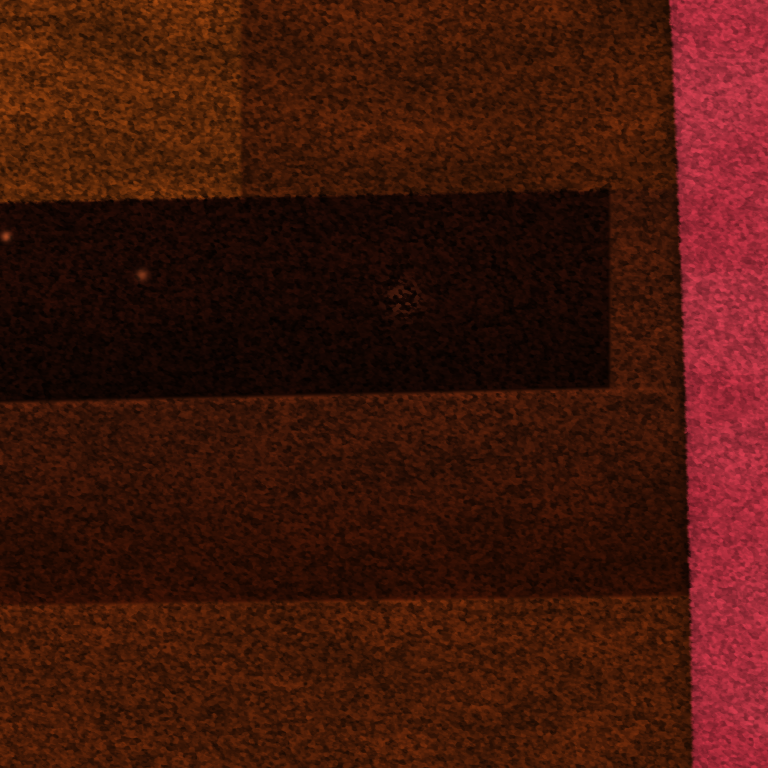
A WebGL 1 fragment shader for this texture:

```glsl
precision highp float;

// Dark parquet planks in slightly tilted rows beside a rose-red strip.
// Rows are split by soft linear seams; wood streaks are layered sines and
// the woven speckle is cellular noise blended from random cell tones.

uniform vec2 u_resolution;

// Wood and strip colours
const vec3 HONEY = vec3(0.355, 0.155, 0.035);
const vec3 CHESTNUT = vec3(0.255, 0.098, 0.025);
const vec3 EBONY = vec3(0.083, 0.024, 0.010);
const vec3 UMBER_LIGHT = vec3(0.225, 0.082, 0.028);
const vec3 UMBER_DARK = vec3(0.160, 0.048, 0.012);
const vec3 RUSSET = vec3(0.265, 0.100, 0.025);
const vec3 ROSE_LIGHT = vec3(0.680, 0.205, 0.255);
const vec3 ROSE_DARK = vec3(0.610, 0.145, 0.200);
const vec3 DUST = vec3(0.500, 0.240, 0.120);

// Seams: height at the left edge and slope
const vec2 SEAM_TOP = vec2(0.736, 0.0210);
const vec2 SEAM_MIDDLE = vec2(0.4766, 0.0230);
const vec2 SEAM_LOW = vec2(0.212, 0.0140);
const float HONEY_END = 0.314;
const float EBONY_END = 0.794;
const float EDGE_SOFTNESS = 0.003;

// Speckle
const float GRAIN_SCALE = 190.0;
const float WOOD_GRAIN = 0.80;
const float EBONY_GRAIN = 1.15;
const float ROSE_GRAIN = 0.27;

vec3 hash3(vec2 p) {
  vec3 q = fract(vec3(p.xyx) * vec3(0.1031, 0.1030, 0.0973));
  q += dot(q, q.yxz + 33.33);
  return fract((q.xxy + q.yzz) * q.zyx);
}

// Random tones of scattered cells, blended by closeness; about -1 to 1
float cellGrain(vec2 p) {
  vec2 cell = floor(p);
  float tone = 0.0;
  float total = 0.0;
  for (int j = -1; j <= 1; j++) {
    for (int i = -1; i <= 1; i++) {
      vec2 neighbour = cell + vec2(float(i), float(j));
      vec3 r = hash3(neighbour);
      vec2 d = neighbour + r.xy - p;
      float weight = exp(-7.0 * dot(d, d));
      tone += weight * (2.0 * r.z - 1.0);
      total += weight;
    }
  }
  return tone / total;
}

// Long, gently bent fibres
float woodStreaks(vec2 p) {
  float sum = 0.0;
  float amplitude = 0.5;
  vec2 q = vec2(p.x * 4.0, p.y * 38.0);
  for (int i = 0; i < 4; i++) {
    q.y += 0.9 * sin(q.x + 1.7 * float(i));
    sum += amplitude * sin(q.y + 1.3 * sin(q.x * 1.6 + q.y * 0.3));
    q = q * vec2(1.7, 1.9) + vec2(2.3, 4.1);
    amplitude *= 0.6;
  }
  return sum;
}

float above(float d) {
  return smoothstep(-EDGE_SOFTNESS, EDGE_SOFTNESS, d);
}

float seamDistance(vec2 p, vec2 seam) {
  return p.y - seam.x - seam.y * p.x;
}

float ridge(float d, float width) {
  return exp(-d * d / (width * width));
}

float speck(vec2 p, vec2 center, float radius) {
  return exp(-dot(p - center, p - center) / (radius * radius));
}

void main() {
  vec2 p = gl_FragCoord.xy / u_resolution;

  // Shared speckle, slightly wider than tall, with a finer second layer
  vec2 weave = vec2(p.x * 0.85 + p.y * 0.2, p.y * 1.1) * GRAIN_SCALE;
  float grain = 0.75 * cellGrain(weave) + 0.4 * cellGrain(weave * 1.7 + 71.0);
  float broad = cellGrain(p * vec2(10.0, 16.0) + 13.0);
  float streaks = woodStreaks(p);

  // Edges waver a little with the speckle
  float waver = 0.0015 * grain;
  float top = seamDistance(p, SEAM_TOP) + waver;
  float middle = seamDistance(p, SEAM_MIDDLE) + waver;
  float low = seamDistance(p, SEAM_LOW) + waver;

  // Plank tones, from the bottom row upward
  vec3 umber = mix(UMBER_DARK, UMBER_LIGHT, smoothstep(0.02, 0.27, low));
  vec3 upper = mix(HONEY, CHESTNUT, above(p.x - HONEY_END + waver));
  vec3 wood = mix(RUSSET, umber, above(low));
  wood = mix(wood, upper, above(top));
  wood *= 1.0 + 0.09 * broad + (0.06 + 0.10 * above(top)) * streaks;

  // Pale seam lips and the faint dark vertical joint
  wood *= 1.0 + 0.18 * ridge(low, 0.004) + 0.22 * ridge(middle + 0.004, 0.005);
  wood *= 1.0 - 0.10 * above(top) * ridge(p.x - HONEY_END - 0.006, 0.006);

  // Ebony plank, deepest along its lower edge
  float ebony = above(middle) * above(-top) * above(EBONY_END - p.x + waver);
  vec3 ebonyTone = EBONY * (0.82 + 0.30 * smoothstep(0.0, 0.18, middle) + 0.10 * broad);
  wood = mix(wood, ebonyTone, ebony);
  wood *= max(0.15, 1.0 + mix(WOOD_GRAIN, EBONY_GRAIN, ebony) * 0.65 * grain);

  // Dust flecks
  float dust = speck(p, vec2(0.008, 0.692), 0.006) + 0.7 * speck(p, vec2(0.185, 0.642), 0.007);
  dust += 0.3 * speck(p, vec2(0.525, 0.610), 0.022) * smoothstep(0.0, 0.6, grain);
  wood += DUST * dust;

  // Rose strip with a slightly bowed left edge and a thin shadow
  float edge = p.x - (0.902 - 0.012 * p.y - 0.018 * p.y * p.y) + waver;
  wood *= 1.0 - 0.25 * ridge(edge, 0.012);
  vec3 rose = mix(ROSE_DARK, ROSE_LIGHT, 0.5 + 0.35 * broad + 0.25 * (p.y - 0.5));
  rose *= 1.0 + ROSE_GRAIN * grain;
  rose *= 1.0 - 0.12 * ridge(edge, 0.010);

  gl_FragColor = vec4(mix(wood, rose, above(edge)), 1.0);
}
```
